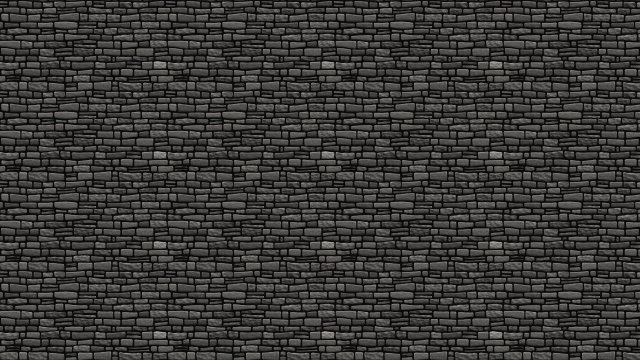
Write a WebGL 2 fragment shader that draws this texture.

```glsl
#version 300 es
precision highp float;
// Dry-laid dark stone wall: one tile of uneven courses, repeated over the canvas.
// Jittered edges split each course into stones, drawn as worn rounded boxes,
// lit from above, with cellular noise for the chipped faces.

uniform vec2 u_resolution;
out vec4 fragColor;

const vec2 REPEATS = vec2(3.81, 4.0);      // tiles across and down the canvas
const float COURSES = 13.0;                // stone courses per tile
const float TILE_LENGTH = 24.25;           // tile width in course heights
const float MIN_STONES = 10.0;             // fewest stones in a course
const float EXTRA_STONES = 4.0;            // range added to that
const float JOINT = 0.075;                 // narrowest half joint, in course heights
const float JOINT_VARIATION = 0.07;
const float CORNER = 0.17;
const float SPLIT_CHANCE = 0.09;           // stones laid as two thin slabs
const float ROUGH_CHANCE = 0.4;            // stones with a chipped face
const vec2 PALE_SPOT = vec2(0.93, 3.0);    // tile position and course of the palest stone
const vec3 STONE_TINT = vec3(1.0, 0.97, 0.94);
const vec3 JOINT_COLOR = vec3(0.04, 0.038, 0.037);
const float TAU = 6.2831853;
const int SAMPLES = 2;                     // supersampling per axis

float hash(vec2 p) {
    vec3 q = fract(vec3(p.xyx) * 0.1031);
    q += dot(q, q.yzx + 33.33);
    return fract((q.x + q.y) * q.z);
}

vec2 hash2(vec2 p) {
    return vec2(hash(p), hash(p + 57.3));
}

// Distance to the nearest scattered point
float cellular(vec2 p) {
    vec2 cell = floor(p), f = p - cell;
    float nearest = 2.0;
    for (int j = -1; j <= 1; j++)
        for (int i = -1; i <= 1; i++) {
            vec2 o = vec2(i, j);
            vec2 d = o + hash2(cell + o) - f;
            nearest = min(nearest, dot(d, d));
        }
    return sqrt(nearest);
}

// Lower edge of a course, wavering along the tile
float courseEdge(float k, float u) {
    float id = mod(k, COURSES);
    float a = hash(vec2(id, 3.7)) * TAU;
    float wave = 0.09 * sin(TAU * 2.0 * u + a) + 0.06 * sin(TAU * 5.0 * u + a * 3.0);
    return k + 0.34 * (hash(vec2(id, 9.1)) - 0.5) + wave;
}

// Left edge of a stone, in stone counts along its course
float stoneEdge(float i, float course, float count) {
    return i + 0.76 * (hash(vec2(mod(i, count), course + 21.0)) - 0.5);
}

float roundedBox(vec2 p, vec2 halfSize, float radius) {
    vec2 q = abs(p) - halfSize + radius;
    return length(max(q, 0.0)) + min(max(q.x, q.y), 0.0) - radius;
}

vec3 wall(vec2 tile, float blur) {
    float u = fract(tile.x);
    float y = fract(tile.y) * COURSES;

    // Find the course
    float k = floor(y);
    if (y < courseEdge(k, u)) k -= 1.0;
    else if (y >= courseEdge(k + 1.0, u)) k += 1.0;
    float bottom = courseEdge(k, u), top = courseEdge(k + 1.0, u);
    float course = mod(k, COURSES);

    // Find the stone within it
    float count = MIN_STONES + floor(EXTRA_STONES * hash(vec2(course, 5.3)));
    float shift = hash(vec2(course, 13.9));
    float s = u * count + shift;
    float i = floor(s);
    if (s < stoneEdge(i, course, count)) i -= 1.0;
    else if (s >= stoneEdge(i + 1.0, course, count)) i += 1.0;
    float left = stoneEdge(i, course, count), right = stoneEdge(i + 1.0, course, count);
    vec2 id = vec2(mod(i, count), course + 40.0);

    // Some stones become two thin slabs
    if (hash(id + 71.0) < SPLIT_CHANCE) {
        float middle = mix(bottom, top, 0.5);
        if (y < middle) top = middle;
        else { bottom = middle; id.x += 30.0; }
    }

    // Coordinates about the stone centre, slightly tilted
    float unit = TILE_LENGTH / count;
    vec2 size = 0.5 * vec2((right - left) * unit, top - bottom);
    vec2 p = vec2((s - 0.5 * (left + right)) * unit, y - 0.5 * (bottom + top));
    p.y += p.x * 0.07 * (hash(id + 15.0) - 0.5);
    vec2 grain = p * vec2(1.5, 2.2) + 90.0 * hash2(id + 3.0);
    float chips = cellular(grain);
    float rough = step(hash(id + 27.0), ROUGH_CHANCE);

    // Worn outline
    float gap = JOINT + JOINT_VARIATION * hash(id + 8.0);
    float d = roundedBox(p, size - gap, min(CORNER, size.y - gap));
    d += (0.05 + 0.06 * rough) * (chips - 0.45);

    // Stone tone, face relief, and light from above
    float tone = 0.235 + 0.14 * hash(id + 33.0);
    float du = abs(fract((0.5 * (left + right) - shift) / count - PALE_SPOT.x + 0.5) - 0.5);
    if (course == PALE_SPOT.y && du * count < 0.5 * (right - left)) tone = 0.5;
    float relief = chips - cellular(grain + vec2(0.12, 0.3));
    float height = p.y / size.y;
    float rim = smoothstep(-0.24, -0.04, d);
    tone += (0.08 + 0.22 * rough) * relief + 0.045 * height;
    tone += rim * (0.17 * smoothstep(0.1, 0.8, height) - 0.1 * smoothstep(0.0, 0.8, -height));
    tone += 0.06 * (hash(floor(grain * 6.0)) - 0.5);
    return mix(JOINT_COLOR, STONE_TINT * max(tone, 0.05), clamp(0.5 - d / blur, 0.0, 1.0));
}

void main() {
    float blur = REPEATS.y * COURSES / (u_resolution.y * float(SAMPLES));
    vec3 color = vec3(0.0);
    for (int j = 0; j < SAMPLES; j++)
        for (int i = 0; i < SAMPLES; i++) {
            vec2 offset = (vec2(i, j) + 0.5) / float(SAMPLES) - 0.5;
            color += wall((gl_FragCoord.xy + offset) / u_resolution * REPEATS, blur);
        }
    fragColor = vec4(color / float(SAMPLES * SAMPLES), 1.0);
}
```
